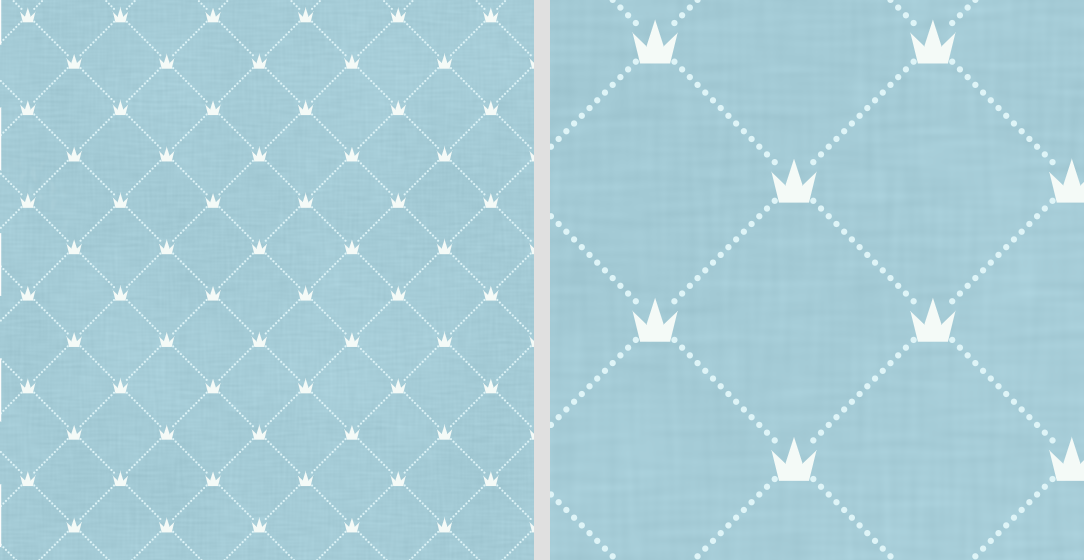
Left: the whole. Right: its middle third, enlarged.
Reproduce this pattern procedurally as a Shadertoy shader.

```glsl
// Staggered cream crowns joined by dotted diagonals on worn pale-blue linen.

// Layout: lengths are fractions of canvas height, then of one repeat
const vec2 PERIOD = vec2(0.16536, 0.16562);
const vec2 FIRST_CROWN = vec2(0.0497, 0.9727);
const float DOTS_PER_SIDE = 18.0;
const float DOT_RADIUS = 0.0112;
const float CROWN_GAP = 0.13;      // share of a diagonal left bare at each crown

// Half crown outline, mirrored about x = 0
const vec2 BASE_CORNER = vec2(0.054, -0.076);
const vec2 SIDE_TIP = vec2(0.081, 0.034);
const vec2 VALLEY = vec2(0.031, -0.014);
const vec2 MIDDLE_TIP = vec2(0.0, 0.082);

// Colours
const vec3 LINEN = vec3(0.645, 0.797, 0.840);
const vec3 CROWN_COLOR = vec3(0.955, 0.980, 0.970);
const vec3 DOT_COLOR = vec3(0.870, 0.955, 0.970);
const vec3 SCUFF_COLOR = vec3(0.780, 0.880, 0.900);
const vec3 EDGE_COLOR = vec3(0.990);

// Cloth and wear
const float THREAD_FREQ = 190.0;
const float THREAD_DEPTH = 0.030;
const float MOTTLE_DEPTH = 0.022;
const float SCUFF_AMOUNT = 0.35;
const float EDGE_WIDTH = 0.0022;
const float EDGE_PERIOD = 0.2243;
const float EDGE_PHASE = 0.0170;

vec2 hashGradient(vec2 cell) {
    vec2 k = vec2(dot(cell, vec2(127.1, 311.7)), dot(cell, vec2(269.5, 183.3)));
    return 2.0 * fract(sin(k) * 43758.55) - 1.0;
}

float gradientNoise(vec2 p) {
    vec2 i = floor(p), f = p - i;
    vec2 w = f * f * f * (f * (f * 6.0 - 15.0) + 10.0);
    float a = dot(hashGradient(i), f);
    float b = dot(hashGradient(i + vec2(1, 0)), f - vec2(1, 0));
    float c = dot(hashGradient(i + vec2(0, 1)), f - vec2(0, 1));
    float d = dot(hashGradient(i + vec2(1, 1)), f - vec2(1, 1));
    return mix(mix(a, b, w.x), mix(c, d, w.x), w.y);
}

float coverage(float dist, float pixel) {
    return clamp(0.5 - dist / pixel, 0.0, 1.0);
}

// Signed distance to the line a-b, positive on its left
float leftOfLine(vec2 p, vec2 a, vec2 b) {
    vec2 t = normalize(b - a);
    return dot(p - a, vec2(-t.y, t.x));
}

float crownDistance(vec2 p) {
    p.x = abs(p.x);
    float spikes = min(leftOfLine(p, MIDDLE_TIP, VALLEY),
                       leftOfLine(p, VALLEY, SIDE_TIP));
    float side = leftOfLine(p, SIDE_TIP, BASE_CORNER);
    return max(max(spikes, side), BASE_CORNER.y - p.y);
}

// Dots along one family of diagonals, in lattice coordinates
float dotDistance(float across, float along) {
    float center = (floor(along * DOTS_PER_SIDE) + 0.5) / DOTS_PER_SIDE;
    if (abs(center - round(center)) < CROWN_GAP) return 1.0;
    vec2 offset = vec2(across - round(across), along - center);
    return length(offset) * inversesqrt(2.0) - DOT_RADIUS;
}

vec3 linen(vec2 p) {
    float weft = gradientNoise(p * vec2(0.12, 1.0) * THREAD_FREQ);
    float warp = gradientNoise(p * vec2(1.0, 0.10) * THREAD_FREQ + 37.0);
    float mottle = gradientNoise(p * 4.0) + 0.5 * gradientNoise(p * 11.0 + 9.0);
    vec3 color = LINEN + THREAD_DEPTH * (weft + 0.7 * warp)
               + MOTTLE_DEPTH * mottle * vec3(1.0, 0.9, 0.9);
    // Sparse pale scuffs broken up by fine grain
    float patches = smoothstep(0.22, 0.60, gradientNoise(p * 5.0 + 21.0));
    float grain = smoothstep(-0.1, 0.5, gradientNoise(p * vec2(90.0, 60.0)));
    return mix(color, SCUFF_COLOR, SCUFF_AMOUNT * patches * grain);
}

void mainImage(out vec4 fragColor, in vec2 fragCoord) {
    vec2 p = fragCoord / iResolution.y;
    float pixel = 1.0 / iResolution.y;
    float cellPixel = pixel / PERIOD.y;
    vec2 q = (p - FIRST_CROWN) / PERIOD;

    vec3 color = linen(p);

    // Dotted trellis
    vec2 r = vec2(q.x + q.y, q.x - q.y);
    float dots = min(dotDistance(r.x, r.y), dotDistance(r.y, r.x));
    color = mix(color, DOT_COLOR, coverage(dots, cellPixel));

    // Crowns on both the main and the half-shifted grid
    vec2 mainCell = q - round(q);
    vec2 shiftedCell = fract(q) - 0.5;
    float crown = min(crownDistance(mainCell), crownDistance(shiftedCell));
    color = mix(color, CROWN_COLOR, coverage(crown, cellPixel));

    // Bare strips along the left edge
    float strip = (abs(fract((1.0 - p.y - EDGE_PHASE) / EDGE_PERIOD - 0.03) - 0.5) - 0.25) * EDGE_PERIOD;
    float edge = max(p.x - EDGE_WIDTH, -strip);
    color = mix(color, EDGE_COLOR, coverage(edge, pixel));

    fragColor = vec4(color, 1.0);
}
```
